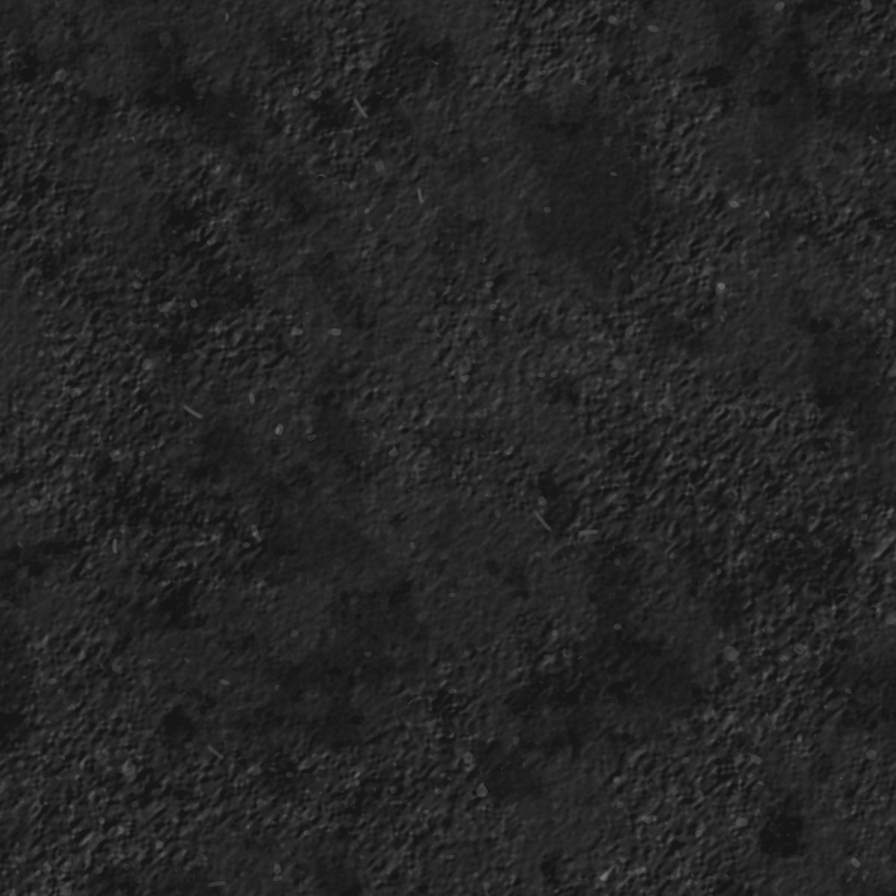
A WebGL 2 fragment shader for this texture:

```glsl
#version 300 es
precision highp float;
// Dark, crumbly soil with soft mottling, pits, small pebbles and a few bits of straw.
uniform vec2 u_resolution;
out vec4 fragColor;

float hash(vec2 p) {
    return fract(sin(dot(p, vec2(127.1, 311.7))) * 43758.5453);
}

vec2 hash2(vec2 p) {
    return vec2(hash(p), hash(p + 57.3));
}

float noise(vec2 p) {
    vec2 i = floor(p), f = fract(p);
    f = f * f * (3.0 - 2.0 * f);
    return mix(mix(hash(i), hash(i + vec2(1, 0)), f.x),
               mix(hash(i + vec2(0, 1)), hash(i + vec2(1, 1)), f.x), f.y);
}

float fbm(vec2 p) {
    float sum = 0.0, amp = 0.5;
    for (int i = 0; i < 5; i++) {
        sum += amp * noise(p);
        p = mat2(1.6, 1.2, -1.2, 1.6) * p + 11.7;
        amp *= 0.5;
    }
    return sum / 0.97;
}

// Height of the crumbs, slightly stretched along the rising diagonal
float crumbHeight(vec2 p) {
    vec2 q = vec2(p.x + p.y, (p.y - p.x) * 1.4) * 0.707;
    q += 0.006 * vec2(noise(p * 60.0), noise(p * 60.0 + 31.0));
    return 0.55 * noise(q * 90.0) + 0.45 * noise(q * 170.0 + 7.0);
}

// Angular pebbles scattered on a jittered grid: returns brightness
float pebbles(vec2 p, float cells, float chance) {
    vec2 g = p * cells, id = floor(g);
    float light = 0.0;
    float ragged = 0.22 * (noise(p * 170.0) - 0.5);
    for (int y = -1; y <= 1; y++) {
        for (int x = -1; x <= 1; x++) {
            vec2 cell = id + vec2(x, y);
            vec2 d = g - cell - hash2(cell + 3.1);
            float angle = 6.283 * hash(cell + 8.4);
            d = mat2(cos(angle), sin(angle), -sin(angle), cos(angle)) * d;
            d.y *= 1.0 + 0.9 * hash(cell + 5.9);
            float radius = mix(0.16, 0.36, pow(hash(cell + 1.7), 2.0));
            float body = 1.0 - smoothstep(-0.09, 0.09, length(d) - radius + ragged);
            float present = step(hash(cell + 9.2), chance);
            light = max(light, present * body * mix(0.3, 1.0, hash(cell + 4.6)));
        }
    }
    return light;
}

// Short, faint, slightly bent straws
float straws(vec2 p) {
    float light = 0.0;
    for (int i = 0; i < 8; i++) {
        vec2 seed = vec2(float(i), 2.3);
        float angle = 3.1416 * hash(seed + 6.0);
        vec2 along = vec2(cos(angle), sin(angle));
        vec2 d = p - hash2(seed);
        float halfLength = mix(0.009, 0.022, hash(seed + 4.0));
        float u = dot(d, along) / halfLength;
        float v = dot(d, vec2(-along.y, along.x)) + 0.001 * u * u;
        float body = (1.0 - smoothstep(0.6, 1.0, abs(u))) * (1.0 - smoothstep(0.0008, 0.0035, abs(v)));
        light = max(light, body * mix(0.4, 1.0, hash(seed + 9.0)));
    }
    return light;
}

void main() {
    vec2 p = gl_FragCoord.xy / min(u_resolution.x, u_resolution.y);

    // Broad tone and the zones where the ground is loose
    float loose = smoothstep(0.34, 0.62, fbm(p * 8.0 + 20.0));
    float tone = 0.157 + 0.05 * (fbm(p * 5.0 + 3.0) - 0.5);

    // Soft dark patches and many small pits
    float patches = smoothstep(0.52, 0.68, fbm(p * 16.0 + 41.0));
    float pits = smoothstep(0.6, 0.72, fbm(p * 36.0 + 77.0));
    tone -= 0.038 * patches + 0.038 * pits;

    // Crumbs lit from the upper left, with dark gaps and brighter crests
    float height = crumbHeight(p);
    float relief = height - crumbHeight(p + vec2(-0.0036, 0.003));
    float shade = 1.0 - 0.45 * patches;
    tone += relief * mix(0.07, 0.17, loose) * shade;
    tone += (height - 0.5) * mix(0.03, 0.075, loose) * shade;
    tone += 0.045 * smoothstep(0.66, 0.84, height) * mix(0.3, 1.0, loose) * shade;

    // Fine grain
    tone += 0.026 * (noise(p * 300.0) - 0.5);

    // Pebbles and straw
    tone += 0.13 * pebbles(p, 42.0, 0.03 + 0.11 * loose);
    tone += 0.085 * pebbles(p + 4.0, 80.0, 0.03 + 0.19 * loose);
    tone = mix(tone, 0.34, 0.85 * straws(p));

    // Faint warm tint in places
    float warmth = smoothstep(0.45, 0.7, fbm(p * 8.0 + 90.0));
    vec3 color = max(tone, 0.085) * mix(vec3(1.0, 0.995, 1.0), vec3(1.02, 0.99, 0.99), warmth);
    fragColor = vec4(color, 1.0);
}
```
